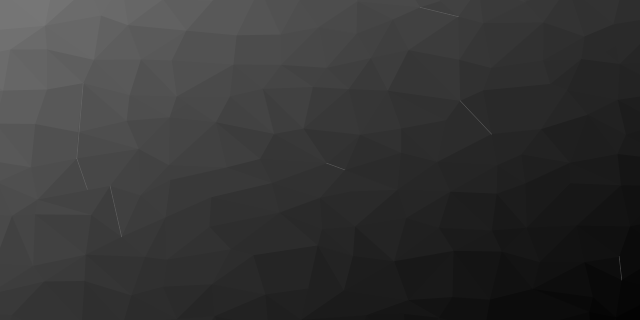
Give the GLSL for this background, as a Shadertoy shader.

```glsl
// Low-poly grey backdrop: a jittered grid split into flat triangular facets,
// each shaded by a diagonal light falloff sampled at its centre.
// A few pale hairline cracks run between facets; grid corners snap to them.

const vec2  CELL = vec2(0.140, 0.103);   // facet grid pitch, in canvas heights
const vec2  GRID_SHIFT = vec2(-0.005, -0.007);
const float JITTER = 0.66;               // vertex scatter, in cells (below 1)
const float FACET_VARIATION = 0.015;     // random brightness per facet
const vec2  FALLOFF_DIRECTION = vec2(0.54, 0.46);
const vec4  FALLOFF = vec4(0.2, 0.218, 0.045, 0.017); // cubic brightness curve
const float CRACK_WIDTH = 0.0016;
const float CRACK_LIGHT = 0.46;
const float CRACK_OPACITY = 0.6;

// Crack endpoints (start.xy, end.xy) in canvas heights
const int CRACK_COUNT = 7;
const vec4 CRACKS[CRACK_COUNT] = vec4[](
    vec4(1.313, 0.977, 1.432, 0.948),
    vec4(0.260, 0.740, 0.240, 0.505),
    vec4(0.240, 0.505, 0.273, 0.409),
    vec4(0.344, 0.419, 0.380, 0.260),
    vec4(1.438, 0.685, 1.536, 0.581),
    vec4(1.021, 0.490, 1.078, 0.469),
    vec4(1.935, 0.198, 1.943, 0.125));

// Integer hash giving two values in 0..1
vec2 hash2(ivec2 cell) {
    uvec2 q = uvec2(cell + 1024) * uvec2(1597334673u, 3812015801u);
    uint n = (q.x ^ q.y) * 1597334673u;
    n = (n ^ (n >> 15)) * 2246822519u;
    n ^= n >> 13;
    return vec2(n & 65535u, n >> 16) / 65535.0;
}

float cross2(vec2 a, vec2 b) { return a.x * b.y - a.y * b.x; }

ivec2 nearestCorner(vec2 p) { return ivec2(floor((p - GRID_SHIFT) / CELL + 0.5)); }

// Scattered grid corner, snapped to a crack end when one is nearest to it
vec2 gridVertex(ivec2 cell) {
    vec2 offset = (hash2(cell) - 0.5) * JITTER;
    vec2 vertex = (vec2(cell) + offset) * CELL + GRID_SHIFT;
    for (int i = 0; i < CRACK_COUNT; i++) {
        if (nearestCorner(CRACKS[i].xy) == cell) vertex = CRACKS[i].xy;
        if (nearestCorner(CRACKS[i].zw) == cell) vertex = CRACKS[i].zw;
    }
    return vertex;
}

// Signed distance to an edge, positive on its left side
float edgeDistance(vec2 p, vec2 a, vec2 b) {
    return cross2(b - a, p - a) / max(length(b - a), 0.0001);
}

// Brightness of the backdrop, falling from upper left to lower right
float backdropLight(vec2 p, float aspect) {
    vec2 uv = clamp(vec2(p.x / aspect, 1.0 - p.y), 0.0, 1.0);
    float u = 1.0 - 2.0 * dot(uv, FALLOFF_DIRECTION);
    return dot(FALLOFF, vec4(1.0, u, u * u, u * u * u));
}

// Returns (brightness * coverage, coverage) of one facet
vec2 facet(vec2 p, vec2 a, vec2 b, vec2 c, float tone, float aspect, float pixel) {
    float inside = min(edgeDistance(p, a, b),
                   min(edgeDistance(p, b, c), edgeDistance(p, c, a)));
    float coverage = clamp(0.5 + inside / pixel, 0.0, 1.0);
    float light = backdropLight((a + b + c) / 3.0, aspect)
                + (tone - 0.5) * FACET_VARIATION;
    return vec2(light, 1.0) * coverage;
}

// True when the corner angles at b and d sum to less than a half turn
bool splitsAlongAC(vec2 a, vec2 b, vec2 c, vec2 d) {
    float sinB = cross2(c - b, a - b), cosB = dot(c - b, a - b);
    float sinD = cross2(a - d, c - d), cosD = dot(a - d, c - d);
    return sinB * cosD + cosB * sinD >= 0.0;
}

float segmentDistance(vec2 p, vec2 a, vec2 b) {
    vec2 along = b - a;
    float h = clamp(dot(p - a, along) / dot(along, along), 0.0, 1.0);
    return length(p - a - along * h);
}

void mainImage(out vec4 fragColor, in vec2 fragCoord) {
    float pixel = 1.0 / iResolution.y;
    float aspect = iResolution.x * pixel;
    vec2 p = fragCoord * pixel;
    ivec2 home = ivec2(floor((p - GRID_SHIFT) / CELL));

    // Facets: blend nearby triangles by coverage over a faint smooth base
    vec2 sum = vec2(backdropLight(p, aspect), 1.0) * 0.001;
    for (int y = -1; y <= 1; y++)
    for (int x = -1; x <= 1; x++) {
        ivec2 cell = home + ivec2(x, y);
        vec2 a = gridVertex(cell), b = gridVertex(cell + ivec2(1, 0));
        vec2 c = gridVertex(cell + 1), d = gridVertex(cell + ivec2(0, 1));
        vec2 tone = hash2(cell + ivec2(311, 157));
        bool alongAC = splitsAlongAC(a, b, c, d);
        sum += facet(p, a, b, alongAC ? c : d, tone.x, aspect, pixel);
        sum += facet(p, alongAC ? a : b, c, d, tone.y, aspect, pixel);
    }
    float light = sum.x / sum.y;

    // Cracks: antialiased hairlines, dimmed when thinner than a pixel
    for (int i = 0; i < CRACK_COUNT; i++) {
        float dist = segmentDistance(p, CRACKS[i].xy, CRACKS[i].zw);
        float thinness = min(CRACK_WIDTH / pixel, 1.0);
        float line = clamp(0.5 + 0.5 * thinness - dist / pixel, 0.0, 1.0);
        light = mix(light, CRACK_LIGHT, line * CRACK_OPACITY);
    }
    fragColor = vec4(vec3(clamp(light, 0.0, 1.0)), 1.0);
}
```
